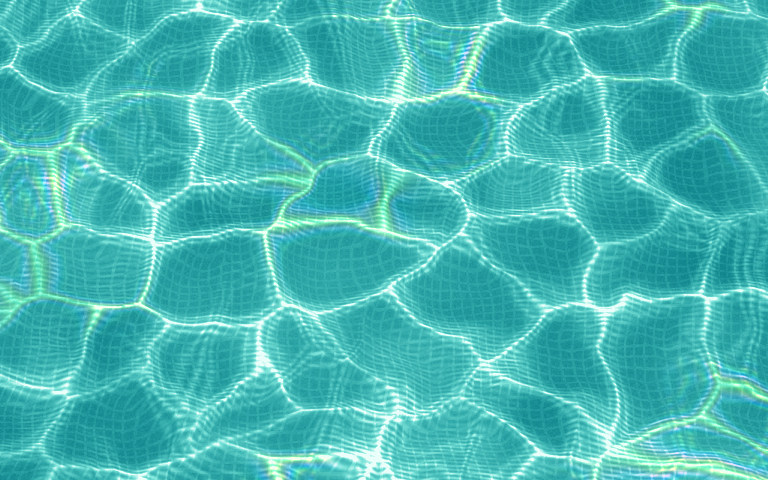
Write a WebGL 2 fragment shader that draws this texture.

```glsl
#version 300 es
precision highp float;
uniform vec2 u_resolution;
out vec4 fragColor;

const float TAU = 6.2831853;

float hash(vec2 p) {
  return fract(sin(dot(p, vec2(127.1, 311.7))) * 43758.5453);
}

vec2 hash2(vec2 p) {
  return vec2(hash(p), hash(p + vec2(37.2, 17.9)));
}

float noise(vec2 p) {
  vec2 i = floor(p), f = fract(p);
  f = f * f * (3.0 - 2.0 * f);
  float low = mix(hash(i), hash(i + vec2(1, 0)), f.x);
  float high = mix(hash(i + vec2(0, 1)), hash(i + vec2(1, 1)), f.x);
  return mix(low, high, f.y);
}

float fbm(vec2 p) {
  float sum = 0.0, amp = 0.55;
  for (int i = 0; i < 3; i++) {
    sum += amp * noise(p);
    p = mat2(1.6, 1.2, -1.2, 1.6) * p + 5.3;
    amp *= 0.5;
  }
  return sum;
}

vec2 warp(vec2 p, float amount) {
  return p + amount * (vec2(fbm(p), fbm(p + vec2(9.4, 3.7))) - 0.48);
}

// Gaps from the nearest cell point to the second and third nearest
vec2 cellGaps(vec2 p, float jitter) {
  vec2 base = floor(p);
  vec3 near = vec3(9.0);
  for (int y = -2; y <= 2; y++) {
    for (int x = -2; x <= 2; x++) {
      vec2 cell = base + vec2(x, y);
      float d = length(cell + 0.5 + jitter * (hash2(cell) - 0.5) - p);
      if (d < near.x) near = vec3(d, near.xy);
      else if (d < near.y) near = vec3(near.x, d, near.y);
      else near.z = min(near.z, d);
    }
  }
  return near.yz - near.x;
}

float ridge(float d, float center, float width) {
  float t = (d - center) / width;
  return exp(-t * t);
}

// Antialiased line at each whole number, faded where the lines crowd
float gridLine(float x, float width) {
  float w = fwidth(x);
  float d = abs(fract(x - 0.5) - 0.5);
  float line = 1.0 - smoothstep(width - 0.5 * w, width + 0.7 * w, d);
  return mix(line, 2.0 * width, smoothstep(0.4, 0.9, w));
}

vec3 waterColor(float light) {
  vec3 c = mix(vec3(0.06, 0.52, 0.55), vec3(0.20, 0.67, 0.67), clamp(light * 4.0, 0.0, 1.0));
  c = mix(c, vec3(0.33, 0.78, 0.76), clamp(light * 4.0 - 1.0, 0.0, 1.0));
  c = mix(c, vec3(0.50, 0.90, 0.86), clamp(light * 4.0 - 2.0, 0.0, 1.0));
  return mix(c, vec3(0.92, 1.0, 0.98), clamp(light * 3.0 - 2.25, 0.0, 1.0));
}

void main() {
  vec2 p = gl_FragCoord.xy / u_resolution.y;
  float depth = 1.0 + 0.22 * p.y;
  vec2 view = vec2((p.x - 0.8) * depth, p.y * depth);

  // Two nets of focused light
  vec2 net = warp(view * vec2(4.1, 5.2) + 11.0, 0.75);
  vec2 gaps = cellGaps(net, 0.85);
  vec2 faintNet = warp(view * vec2(5.0, 3.6) + 31.0, 0.9);
  float faintGap = cellGaps(faintNet, 0.9).x;

  float strength = 0.35 + 0.75 * noise(net * 1.3 + 4.0);
  float faintMask = smoothstep(0.3, 0.75, noise(view * 4.0 + 7.0));
  float core = ridge(gaps.x, 0.0, 0.045) * strength;
  float twin = ridge(gaps.x, 0.15, 0.045) * noise(net * 1.7 + 20.0);
  float halo = 1.0 - smoothstep(0.0, 0.36, gaps.x);
  float knot = exp(-gaps.y * 8.0);
  float faint = faintMask * (ridge(faintGap, 0.0, 0.05) + 0.7 * ridge(faintGap, 0.16, 0.05));

  // Pool tiles bent by the surface
  vec2 ripple = vec2(noise(view * 7.0), noise(view * 7.0 + 15.0));
  vec2 tile = view * vec2(44.0, 46.0) + 2.2 * ripple;
  tile += vec2(1.2, 2.0) * gaps.x + vec2(0.8, 1.0) * faintGap;
  float grout = max(gridLine(tile.x, 0.10), gridLine(tile.y, 0.11));
  grout *= 0.5 + 0.5 * noise(tile * 1.5);

  // Fine streaks that break up the bright bands
  float streakPhase = tile.y * 1.8 + tile.x * 0.35;
  float streak = sin(TAU * streakPhase) * (1.0 - smoothstep(0.35, 0.7, fwidth(streakPhase)));

  float cloud = fbm(view * vec2(3.0, 4.5) + 2.0);
  float patches = smoothstep(0.55, 0.85, noise(faintNet * 1.1 + 50.0));
  float bands = 0.20 * halo * strength + 0.28 * twin + 0.26 * faint + 0.14 * patches;
  float light = -0.03 + 0.30 * cloud + bands * (1.0 + 0.45 * streak);
  light += core * (0.58 + 0.16 * streak) + 0.42 * knot * strength;
  light += grout * (0.11 + 0.35 * bands);
  light += 0.07 * (hash(floor(p * 320.0)) - 0.5);

  // Slight colour fringes beside the bands
  float fringe = smoothstep(0.6, 0.9, noise(view * 5.0 + 40.0)) * (halo + faint);
  vec3 color = waterColor(light);
  color += 0.09 * fringe * sin(gaps.x * 24.0 + vec3(0.0, 1.2, 3.2));
  fragColor = vec4(clamp(color, 0.0, 1.0), 1.0);
}
```
